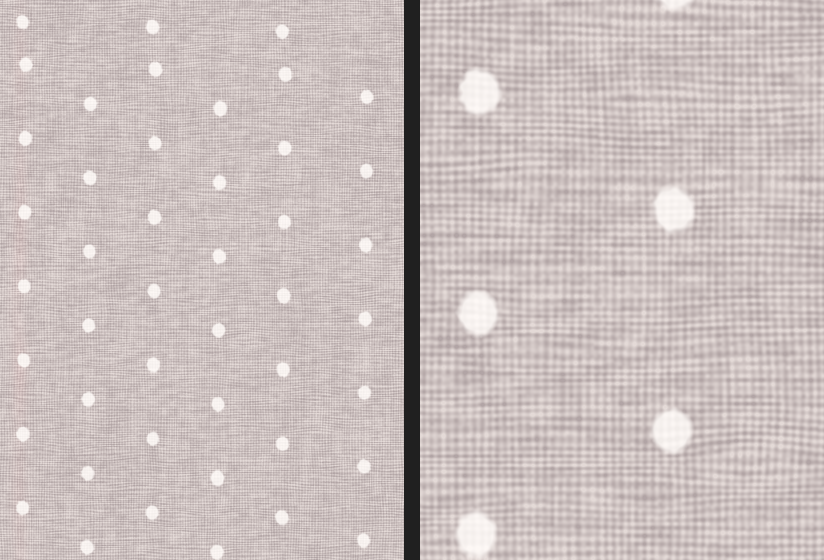
Left, the full canvas; right, a detail of the centre.
Give the GLSL for this pattern, as a WebGL 1 fragment shader.

```glsl
precision highp float;

uniform vec2 u_resolution;

// Lengths are fractions of the canvas height, measured from the top left.
#define PITCH vec2(0.1159, 0.1320)
#define FIRST_DOT vec2(0.0462, 0.1152)
#define DOT_RADIUS vec2(0.0116, 0.0130)
#define SHEAR vec2(0.0075, -0.0370)
#define TOP_SEAM 0.0938
#define RIGHT_SEAM 0.5742
#define THREADS vec2(207.0, 203.0)
#define DARK_THREAD vec3(0.715, 0.665, 0.665)
#define LIGHT_THREAD vec3(0.875, 0.835, 0.825)
#define DOT_COLOR vec3(0.970, 0.950, 0.940)

float hash(vec2 p) {
  return fract(sin(dot(p, vec2(127.1, 311.7))) * 43758.5453);
}

float noise(vec2 p) {
  vec2 i = floor(p);
  vec2 f = fract(p);
  f = f * f * (3.0 - 2.0 * f);
  return mix(mix(hash(i), hash(i + vec2(1.0, 0.0)), f.x),
             mix(hash(i + vec2(0.0, 1.0)), hash(i + vec2(1.0)), f.x), f.y);
}

// Offset of the dot lattice within each joined piece of cloth
vec2 pieceShift(vec2 p) {
  return step(p.y, TOP_SEAM) * vec2(-0.0065, 0.0560)
       + step(RIGHT_SEAM, p.x) * vec2(0.0300, -0.0293);
}

// Staggered, slightly sheared lattice of soft oval dots
float dots(vec2 p, float pixel) {
  vec2 shift = pieceShift(p);
  vec2 q = p - FIRST_DOT - shift;
  q += SHEAR * q.yx;
  float column = floor(q.x / PITCH.x + 0.5);
  q.y -= 0.5 * PITCH.y * mod(column, 2.0);
  float row = floor(q.y / PITCH.y + 0.5);
  vec2 local = q - vec2(column, row) * PITCH;

  // A dot belongs to the piece that holds its centre
  float samePiece = step(distance(pieceShift(p - local), shift), 0.001);

  float size = 0.95 + 0.1 * hash(vec2(column, row) + 3.7);
  float fray = 0.16 * (noise(p * 260.0) - 0.5);
  float edge = (length(local / (DOT_RADIUS * size)) - 1.0 + fray) * DOT_RADIUS.x;
  float blur = max(pixel, 0.0022);
  return samePiece * (1.0 - smoothstep(-blur, blur, edge));
}

// Brightness of the plain weave, 0 dark to 1 light
float weave(vec2 p, float pixel) {
  vec2 wobble = vec2(noise(p * vec2(40.0, 14.0)),
                     noise(p * vec2(16.0, 60.0) + 9.0)) - 0.5;
  vec2 thread = cos(6.28318 * (p * THREADS + wobble * vec2(0.9, 1.3)));
  vec2 resolved = smoothstep(1.2, 2.2, 1.0 / (pixel * THREADS));
  vec2 strength = vec2(0.14 + 0.16 * noise(p * vec2(200.0, 30.0)),
                       0.16 + 0.24 * noise(p * vec2(30.0, 200.0) + 5.0));
  float slubs = noise(p * vec2(55.0, 230.0) + 17.0) - 0.5;
  float ends = noise(p * vec2(230.0, 45.0) + 41.0) - 0.5;
  float grain = noise(p * 420.0 + 73.0) - 0.5;
  float mottle = noise(p * vec2(9.0, 14.0) + 29.0) - 0.5;
  return 0.54 + dot(thread * resolved, strength)
       + 0.48 * slubs + 0.24 * ends + 0.38 * grain + 0.10 * mottle;
}

float line(float d, float pixel) {
  return 1.0 - smoothstep(0.0, max(pixel, 0.002), abs(d));
}

void main() {
  float pixel = 1.0 / u_resolution.y;
  vec2 p = vec2(gl_FragCoord.x, u_resolution.y - gl_FragCoord.y) * pixel;

  float shade = clamp(weave(p, pixel), -0.12, 1.12);
  vec3 color = mix(DARK_THREAD, LIGHT_THREAD, shade);

  // Faint joins and a rosy stain near the left selvedge
  float seam = max(line(p.y - TOP_SEAM, pixel), line(p.x - RIGHT_SEAM, pixel));
  color += 0.018 * seam;
  float stain = exp(-pow((p.x - 0.034) / 0.014, 2.0)) * noise(p * vec2(20.0, 9.0));
  color += stain * vec3(0.025, -0.008, -0.008);

  // Dots keep a trace of the threads beneath them
  vec3 dotColor = DOT_COLOR + 0.035 * (shade - 0.5);
  color = mix(color, dotColor, dots(p, pixel));
  gl_FragColor = vec4(color, 1.0);
}
```
